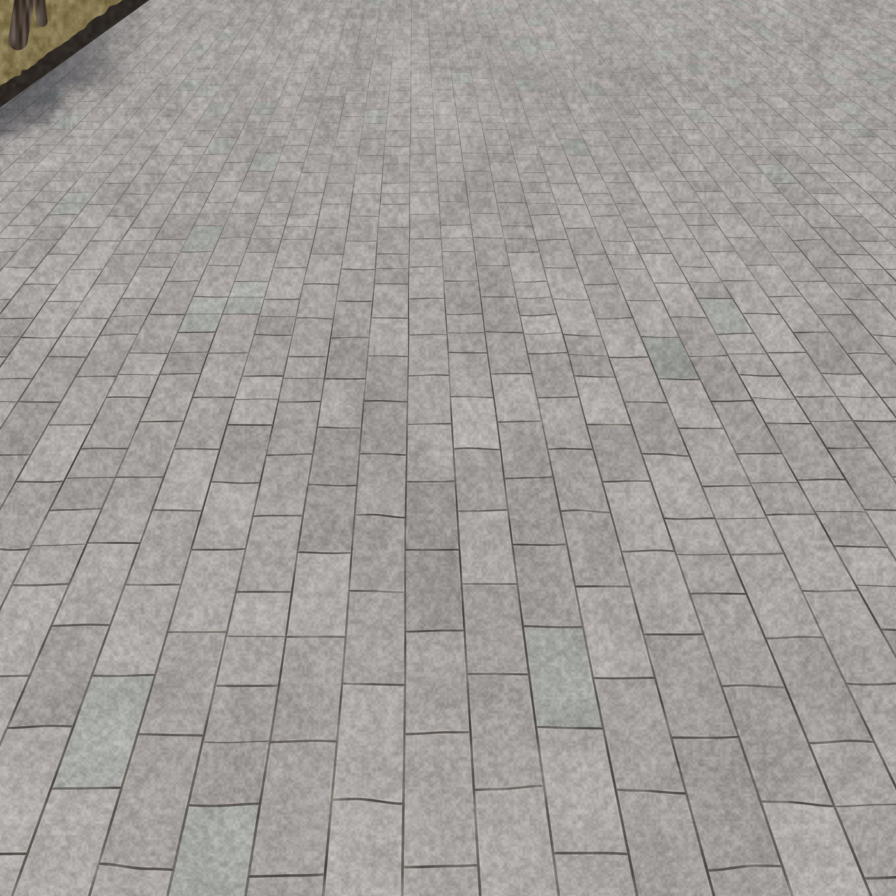
A WebGL 2 fragment shader for this texture:

```glsl
#version 300 es
precision highp float;

uniform vec2 u_resolution;
out vec4 fragColor;

// Perspective and paving layout
const vec2 VANISHING_POINT = vec2(0.462, 1.237);
const float COLUMN_WIDTH = 0.0705;
const float COLUMN_SHIFT = 0.149;
const float STONE_LENGTH = 0.1152;
const float ROW_START = 0.831;
const float STAGGER_DRIFT = 0.0075;
const float JOINT_HALF_WIDTH = 0.0012;
const float SPLIT_CHANCE = 0.22;

// Verge at the upper left
const vec2 CURB_START = vec2(0.0, 0.88);
const vec2 CURB_NORMAL = vec2(0.584, -0.811);
const float CURB_WIDTH = 0.018;

// Palette
const vec3 STONE = vec3(0.652, 0.634, 0.622);
const vec3 JOINT = vec3(0.20, 0.18, 0.16);
const vec3 SAND = vec3(0.74, 0.72, 0.69);
const vec3 GRASS = vec3(0.50, 0.45, 0.30);
const vec3 CURB = vec3(0.18, 0.16, 0.14);
const vec3 BARK = vec3(0.27, 0.23, 0.20);
const vec3 SHADE = vec3(0.58, 0.59, 0.62);

float hash(vec2 p) {
    vec3 q = fract(p.xyx * 0.1031);
    q += dot(q, q.yzx + 33.33);
    return fract((q.x + q.y) * q.z);
}

float noise(vec2 p) {
    vec2 i = floor(p), f = fract(p);
    f = f * f * (3.0 - 2.0 * f);
    return mix(mix(hash(i), hash(i + vec2(1, 0)), f.x),
               mix(hash(i + vec2(0, 1)), hash(i + vec2(1, 1)), f.x), f.y);
}

float fbm(vec2 p) {
    float sum = 0.0, gain = 0.5;
    for (int i = 0; i < 4; i++) {
        sum += gain * noise(p);
        p = p * 2.03 + 17.1;
        gain *= 0.5;
    }
    return sum;
}

float segmentDistance(vec2 p, vec2 a, vec2 b) {
    vec2 ab = b - a;
    return length(p - a - ab * clamp(dot(p - a, ab) / dot(ab, ab), 0.0, 1.0));
}

float stroke(float dist, float halfWidth, float aa) {
    return 1.0 - smoothstep(halfWidth - aa, halfWidth + aa, dist);
}

vec3 paving(vec2 uv, float aa) {
    // Ground coordinates: columns fan out, rows shrink with 1 / depth
    float depth = VANISHING_POINT.y - uv.y;
    float slope = (uv.x - VANISHING_POINT.x) / depth;
    float across = slope / COLUMN_WIDTH + COLUMN_SHIFT;
    across += 0.035 * (noise(vec2(floor(across + 0.5) * 7.3, 5.0 / depth)) - 0.5);
    float column = floor(across);
    float drift = STAGGER_DRIFT * cos((column - 1.7) * 0.8);
    float along = (1.0 / depth - ROW_START - drift) / STONE_LENGTH - 0.5 * mod(column, 2.0);
    along += 0.05 * (noise(vec2(across * 1.5, along * 0.7) + 40.0) - 0.5);
    float row = floor(along);
    vec2 cell = vec2(column, row) + 60.0;

    // Screen distances to the joints
    float columnEdge = floor(across + 0.5);
    float sideDist = abs(across - columnEdge) * COLUMN_WIDTH * depth / sqrt(1.0 + slope * slope);
    float rowScale = STONE_LENGTH * depth * depth;
    float endDist = abs(along - floor(along + 0.5)) * rowScale;
    float splitDist = abs(along - row - 0.5) * rowScale;

    // Stone tone, mottling and grain
    float near = smoothstep(0.2, 0.75, depth);
    float tone = (hash(cell) - 0.5) * mix(0.025, 0.07, near);
    float hasSplit = step(hash(cell + 31.7), SPLIT_CHANCE);
    tone += hasSplit * 0.02 * (step(0.5, along - row) - 0.5);
    float wornPair = step(abs(column), 0.1) * step(abs(row - 2.5), 0.6);
    tone -= 0.05 * wornPair;
    tone += 0.09 * (fbm(uv * 22.0) - 0.47) + 0.09 * (noise(uv * 170.0) - 0.5);
    tone += 0.08 * (noise(uv * 390.0 + 9.0) - 0.5);
    vec3 color = STONE + tone;
    color += vec3(-0.02, 0.005, 0.0) * step(0.94, hash(cell + 77.0));

    // Broken dark joints with pale sand beside them
    float halfWidth = JOINT_HALF_WIDTH * depth;
    float wear = noise(vec2(columnEdge * 9.1 + 80.0, uv.y * 32.0));
    float sideInk = mix(0.35, 0.95, wear) * mix(0.22, 0.92, near);
    float endInk = mix(0.4, 0.95, noise(uv * 38.0)) * mix(0.05, 0.85, near);
    float sand = stroke(min(sideDist, endDist), halfWidth * 2.3, aa);
    color = mix(color, SAND, sand * near * 0.6 * smoothstep(0.55, 0.85, noise(uv * 120.0)));
    float ink = max(stroke(sideDist, halfWidth, aa) * sideInk, stroke(endDist, halfWidth, aa) * endInk);
    ink = max(ink, hasSplit * stroke(splitDist, halfWidth * 0.6, aa) * near * 0.5);
    return mix(color, JOINT, ink);
}

vec3 verge(vec2 uv, float curbDist, float aa) {
    vec3 color = GRASS + 0.28 * (fbm(uv * vec2(150.0, 110.0)) - 0.47);
    float trunk = min(segmentDistance(uv, vec2(0.020, 0.955), vec2(0.032, 1.03)) - 0.011,
                      segmentDistance(uv, vec2(0.047, 0.976), vec2(0.041, 1.03)) - 0.006);
    vec3 bark = BARK + 0.3 * (noise(uv * vec2(260.0, 50.0)) - 0.4);
    color = mix(color, bark, stroke(trunk, 0.0, aa));
    float edge = smoothstep(-aa, aa, curbDist + CURB_WIDTH + 0.004 * (noise(uv * 130.0) - 0.5));
    return mix(color, CURB + 0.06 * (noise(uv * 200.0) - 0.5), edge);
}

void main() {
    vec2 uv = gl_FragCoord.xy / u_resolution;
    float aa = 0.9 / min(u_resolution.x, u_resolution.y);
    float curbDist = dot(uv - CURB_START, CURB_NORMAL);

    // Dappled tree shadow along the curb
    float reach = curbDist + 0.06 * (fbm(uv * 38.0) - 0.47);
    float shadow = (1.0 - smoothstep(0.015, 0.065, reach)) * (1.0 - smoothstep(0.04, 0.19, uv.x));
    vec3 ground = paving(uv, aa) * mix(vec3(1.0), SHADE, shadow);

    vec3 color = mix(verge(uv, curbDist, aa), ground, smoothstep(-aa, aa, curbDist));
    fragColor = vec4(clamp(color, 0.0, 1.0), 1.0);
}
```
